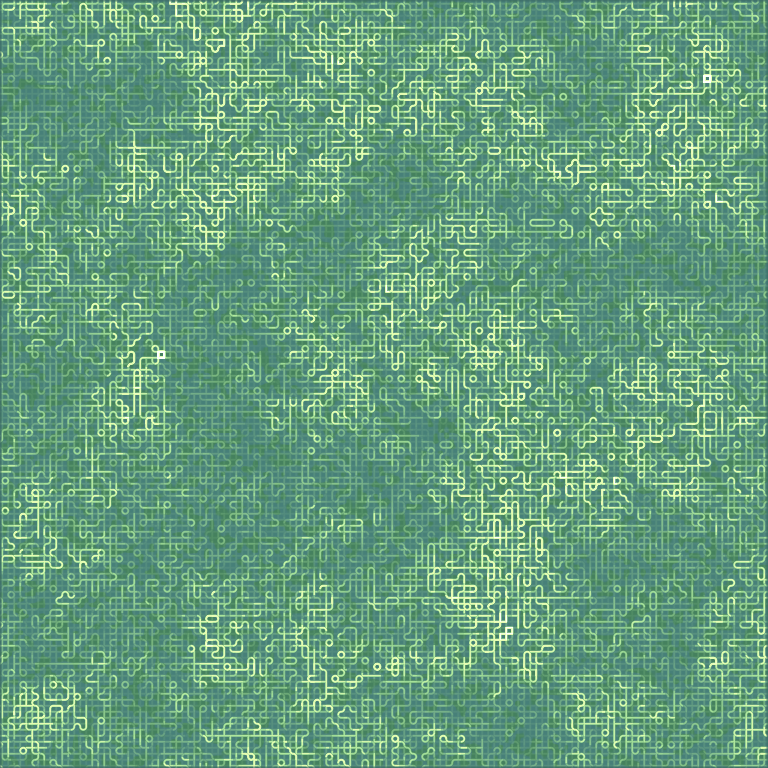
A WebGL 2 fragment shader for this pattern:

```glsl
#version 300 es
precision highp float;

uniform vec2 u_resolution;
out vec4 fragColor;

const float CELLS = 128.0;
const float HALF_WIDTH = 0.16;   // of a line, in cells

const vec3 TEAL  = vec3(0.280, 0.500, 0.475);
const vec3 MOSS  = vec3(0.270, 0.505, 0.370);
const vec3 LIME  = vec3(0.650, 0.890, 0.600);
const vec3 CREAM = vec3(0.900, 0.990, 0.700);
const vec3 WHITE = vec3(0.990, 1.000, 0.980);

float hash(vec2 p, float seed) {
    vec3 q = fract(vec3(p.xyx + seed * 17.0) * 0.1031);
    q += dot(q, q.yzx + 33.33);
    return fract((q.x + q.y) * q.z);
}

float valueNoise(vec2 p, float seed) {
    vec2 i = floor(p), f = fract(p);
    f = f * f * (3.0 - 2.0 * f);
    vec2 x = vec2(1.0, 0.0);
    return mix(mix(hash(i, seed), hash(i + x, seed), f.x),
               mix(hash(i + x.yx, seed), hash(i + 1.0, seed), f.x), f.y);
}

// Height of a cell: mostly low, some high, a rare one far above the rest
float cellHeight(vec2 cell) {
    float h = hash(cell, 1.0);
    return h * h + 4.0 * step(0.9996, hash(cell, 2.0));
}

// Straight stretches that span several cells along one row
float longRun(float along, float row, float seed) {
    float block = floor((along + 9.0 * hash(vec2(row), seed)) / 4.0);
    return 0.55 * step(0.88, hash(vec2(block, row), seed + 1.0));
}

// Strength of the wall between two neighbouring cells
float wall(vec2 a, vec2 b, float run) {
    vec2 middle = 0.5 * (a + b);
    float cluster = 0.55 * valueNoise(middle / 15.0, 3.0)
                  + 0.45 * valueNoise(middle / 6.0, 4.0);
    float contrast = abs(cellHeight(a) - cellHeight(b));
    return 0.07 + max(contrast, run) * mix(0.45, 2.0, smoothstep(0.2, 0.9, cluster));
}

float stroke(float distance, float soft) {
    return 1.0 - smoothstep(HALF_WIDTH - soft, HALF_WIDTH + soft, distance);
}

float armDistance(vec2 p, vec2 direction) {
    return length(p - direction * clamp(dot(p, direction), 0.0, 0.5));
}

// Share of a rounded bend; the strongest walls keep square corners
float roundness(float lead, float strength) {
    return smoothstep(0.0, 0.12, lead) * (1.0 - step(1.6, strength));
}

// Walls meeting in one tile; two dominant neighbours join in a round bend
float tileInk(vec2 p, vec2 id, float soft) {
    vec2 ne = id, nw = id - vec2(1.0, 0.0);
    vec2 se = id - vec2(0.0, 1.0), sw = id - 1.0;
    float strength[4] = float[4](
        wall(ne, se, longRun(ne.x, ne.y, 5.0)),
        wall(ne, nw, longRun(ne.y, ne.x, 8.0)),
        wall(nw, sw, longRun(nw.x, nw.y, 5.0)),
        wall(se, sw, longRun(se.y, se.x, 8.0)));

    float bend[4];
    float ink = 0.0;
    vec2 direction = vec2(1.0, 0.0);
    for (int i = 0; i < 4; i++) {
        float weaker = min(strength[i], strength[(i + 1) % 4]);
        float rest = max(strength[(i + 2) % 4], strength[(i + 3) % 4]);
        bend[i] = roundness(weaker - rest, weaker);
        vec2 left = vec2(-direction.y, direction.x);
        float arc = abs(length(p - 0.5 * (direction + left)) - 0.5);
        ink = max(ink, weaker * bend[i] * stroke(arc, soft));
        direction = left;
    }
    for (int i = 0; i < 4; i++) {
        float arm = strength[i] * (1.0 - max(bend[i], bend[(i + 3) % 4]));
        ink = max(ink, arm * stroke(armDistance(p, direction), soft));
        direction = vec2(-direction.y, direction.x);
    }
    return ink;
}

vec3 palette(float ink, float tint) {
    vec3 ground = mix(TEAL, MOSS, smoothstep(0.5, 0.75, tint));
    vec3 color = mix(ground, LIME, min(ink / 0.72, 1.0));
    color = mix(color, CREAM, smoothstep(0.65, 1.05, ink));
    return mix(color, WHITE, smoothstep(1.5, 1.9, ink));
}

void main() {
    vec2 uv = gl_FragCoord.xy / u_resolution;
    vec2 grid = uv * CELLS + 0.125;
    float soft = 0.75 * CELLS / min(u_resolution.x, u_resolution.y);
    float ink = tileInk(fract(grid) - 0.5, floor(grid) + 8.0, soft);
    vec3 color = palette(ink, valueNoise(grid * 1.1, 12.0));

    // Thin darker frame
    vec2 margin = min(uv, 1.0 - uv);
    float frame = 1.0 - smoothstep(0.001, 0.003, min(margin.x, margin.y));
    fragColor = vec4(mix(color, TEAL * 0.85, 0.7 * frame), 1.0);
}
```
